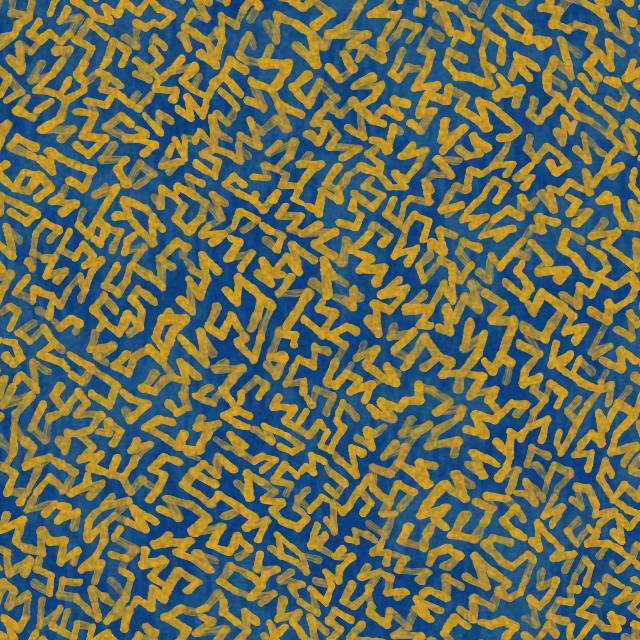
This pattern is drawn by a WebGL 2 fragment shader. Its source:

```glsl
#version 300 es
precision highp float;

uniform vec2 u_resolution;
out vec4 fragColor;

const float CELLS = 41.0;         // stroke nodes across the canvas
const float JITTER = 0.58;        // scatter of each node inside its cell
const float HALF_WIDTH = 0.255;   // brush radius in cells

const vec3 DEEP_BLUE = vec3(0.04, 0.245, 0.49);
const vec3 TEAL_BLUE = vec3(0.125, 0.335, 0.51);
const vec3 GOLD = vec3(0.79, 0.60, 0.125);
const vec3 OCHRE = vec3(0.67, 0.54, 0.25);

float hash(vec2 p) {
    vec3 q = fract(p.xyx * vec3(0.1031, 0.1030, 0.0973));
    q += dot(q, q.yzx + 33.33);
    return fract((q.x + q.y) * q.z);
}

float noise(vec2 p) {
    vec2 i = floor(p), f = fract(p);
    f = f * f * (3.0 - 2.0 * f);
    float low = mix(hash(i), hash(i + vec2(1, 0)), f.x);
    float high = mix(hash(i + vec2(0, 1)), hash(i + vec2(1, 1)), f.x);
    return mix(low, high, f.y);
}

mat2 rotation(float angle) {
    float c = cos(angle), s = sin(angle);
    return mat2(c, s, -s, c);
}

vec2 nodePosition(vec2 id) {
    vec2 scatter = vec2(hash(id + 17.0), hash(id + 53.0)) - 0.5;
    return id + 0.5 + JITTER * scatter;
}

// Corners of a two by two block, counted around its ring
vec2 ringCorner(float k) {
    k = mod(k, 4.0);
    return vec2(k == 1.0 || k == 2.0, k >= 2.0);
}

// Corner visited at a step: hooks follow the ring, zigzags cross the block
vec2 pathCorner(float k, float seed) {
    float first = floor(seed * 4.0);
    float turn = fract(seed * 4.0);
    if (turn < 0.6 && k >= 2.0) k = 5.0 - k;
    return ringCorner(first + k);
}

// Uneven blue ground with short upright brush marks
vec3 groundColor(vec2 uv) {
    float patches = noise(uv * 11.0 + 3.0);
    float brush = noise(uv * vec2(110.0, 35.0));
    float teal = smoothstep(0.2, 0.78, 0.5 * patches + 0.5 * brush);
    return mix(DEEP_BLUE, TEAL_BLUE, teal);
}

// One painted dash: rgb is its colour, alpha its coverage
vec4 paintStroke(vec2 p, vec2 start, vec2 end, float seed, float thinness, float soft) {
    vec2 span = end - start, offset = p - start;
    float along = clamp(dot(offset, span) / dot(span, span), 0.0, 1.0);
    float across = dot(offset, normalize(vec2(-span.y, span.x)));
    float radius = HALF_WIDTH * mix(1.1, 0.86, along) * mix(0.9, 1.12, fract(seed * 7.3));
    float edge = length(offset - span * along) - radius;
    float cover = 1.0 - smoothstep(-soft, soft, edge);

    // Bristle streaks let the ground through where paint is thin
    float streak = noise(vec2(along * 2.5, across * 13.0) + seed * 60.0);
    float wear = fract(seed * 23.7);
    wear = clamp(wear * wear * wear * 0.65 + thinness, 0.0, 0.75);
    float opacity = 1.0 - wear * mix(0.2, 1.0, streak);
    vec3 paint = mix(GOLD, OCHRE, clamp(wear + 0.5 * streak - 0.12, 0.0, 1.0));
    return vec4(paint, cover * opacity);
}

void main() {
    float size = min(u_resolution.x, u_resolution.y);
    vec2 uv = gl_FragCoord.xy / size;

    // A gentle warp varies the stroke scale and hides the lattice
    vec2 bend = vec2(noise(uv * 5.0), noise(uv * 5.0 + 40.0)) - 0.5;
    vec2 p = rotation(0.6) * (uv + 0.045 * bend) * CELLS;
    vec2 wobble = vec2(noise(p * 2.0), noise(p * 2.0 + 70.0)) - 0.5;
    p += 0.12 * wobble + 0.04 * (noise(p * 9.0) - 0.5);

    float thinness = 0.25 * smoothstep(0.5, 0.9, noise(uv * 18.0 + 11.0));
    float soft = CELLS * max(0.0009, 0.6 / size);
    vec3 color = groundColor(uv);

    // Every block holds one bent path, and often a link to the next block
    for (int y = -1; y <= 1; y++) {
        float row = floor(p.y / 2.0) + float(y);
        float shift = floor(2.0 * hash(vec2(row, 5.0)));
        for (int x = -1; x <= 1; x++) {
            float column = floor((p.x - shift) / 2.0) + float(x);
            vec2 block = vec2(2.0 * column + shift, 2.0 * row);
            float seed = hash(block + 91.0);
            for (float k = 0.0; k < 4.0; k++) {
                vec2 corner = pathCorner(k, seed);
                vec2 next = pathCorner(k + 1.0, seed);
                float chance = hash(block + 31.0 * k + 7.0);
                vec2 outward = (2.0 * corner - 1.0) * (chance < 0.5 ? vec2(1, 0) : vec2(0, 1));
                if (k == 3.0) next = corner + outward;
                vec2 start = nodePosition(block + corner);
                vec2 end = nodePosition(block + next);
                if (k == 3.0 && fract(chance * 9.0) < 0.4) end = mix(start, end, 0.55);
                vec4 stroke = paintStroke(p, start, end, chance, thinness, soft);
                color = mix(color, stroke.rgb, stroke.a);
            }
        }
    }

    // Woven canvas grain
    float grain = noise(uv * vec2(300.0, 150.0)) + noise(uv * vec2(150.0, 300.0)) - 1.0;
    fragColor = vec4(color * (1.0 + 0.16 * grain), 1.0);
}
```
